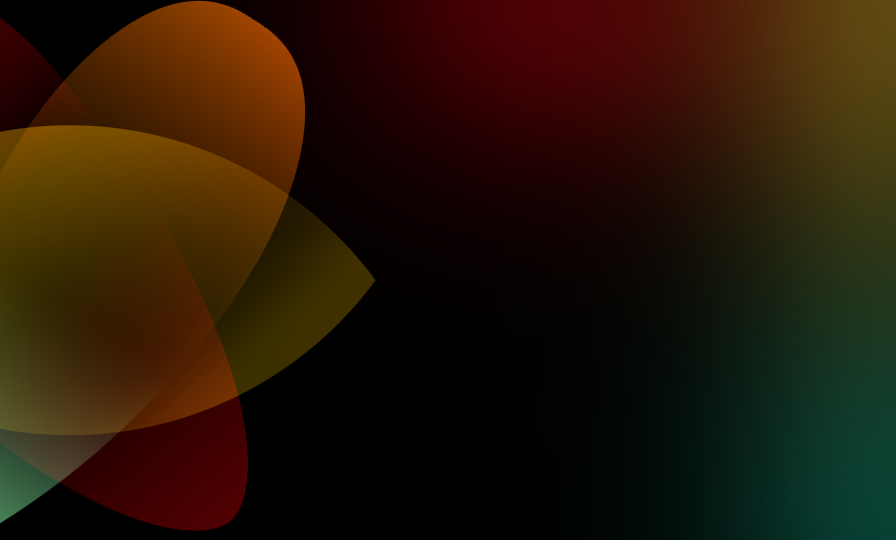
Reproduce this background procedurally as a Shadertoy shader.

```glsl
const vec2 CANVAS = vec2(1.67, 1.0);

// Backdrop glows
const vec3 CRIMSON = vec3(0.30, 0.0, 0.015);
const vec3 OCHRE = vec3(0.33, 0.28, 0.06);
const vec3 TEAL = vec3(0.02, 0.24, 0.20);

// Petal tints
const vec3 ORANGE = vec3(0.58, 0.27, 0.0);
const vec3 MINT = vec3(0.32, 0.56, 0.38);
const vec3 GOLD = vec3(0.33, 0.26, 0.0);
const vec3 OLIVE = vec3(0.24, 0.19, 0.0);
const vec3 RED = vec3(0.32, 0.0, 0.005);

// Petal placement: centre, and direction of the pointed end
const vec2 ORANGE_CENTRE = vec2(0.249, 0.613);
const vec2 ORANGE_AXIS = vec2(-0.545, -0.840);
const vec2 GOLD_CENTRE = vec2(0.130, 0.481);
const vec2 GOLD_AXIS = vec2(1.0, 0.0);
const vec2 RED_CENTRE = vec2(-0.111, 0.679);
const vec2 RED_AXIS = vec2(-0.643, 0.766);

float glow(vec2 p, vec2 centre, vec2 spread) {
    vec2 d = (p - centre) / spread;
    return exp(-dot(d, d));
}

// x runs toward the pointed end, y across the petal
vec2 petalSpace(vec2 p, vec2 centre, vec2 axis) {
    vec2 d = p - centre;
    return vec2(dot(d, axis), dot(d, vec2(-axis.y, axis.x)));
}

// Coverage of a petal with one round end and one lens-shaped point
float petal(vec2 q, float halfWidth, float roundLen, float roundPower, float pointLen) {
    float r = q.x / roundLen;
    float roundEdge = halfWidth * pow(max(1.0 - r * r, 0.0), roundPower);
    float radius = (pointLen * pointLen + halfWidth * halfWidth) / (2.0 * halfWidth);
    float pointEdge = sqrt(max(radius * radius - q.x * q.x, 0.0)) - radius + halfWidth;
    float inside = (q.x < 0.0 ? roundEdge : pointEdge) - abs(q.y);
    inside = min(inside, q.x < 0.0 ? roundLen + q.x : pointLen - q.x);
    return clamp(0.5 + inside / max(fwidth(inside), 1e-5), 0.0, 1.0);
}

float ramp(float from, float to, float x) {
    return clamp((x - from) / (to - from), 0.0, 1.0);
}

void mainImage(out vec4 fragColor, in vec2 fragCoord) {
    vec2 p = fragCoord / iResolution.xy * CANVAS;

    // Backdrop
    vec3 color = CRIMSON * glow(p, vec2(1.04, 1.0), vec2(0.42, 0.33));
    color += OCHRE * glow(p, CANVAS, vec2(0.33, 0.56));
    color += TEAL * glow(p, vec2(CANVAS.x, 0.04), vec2(0.35, 0.45));

    // Red petal, lit at both ends
    vec2 q = petalSpace(p, RED_CENTRE, RED_AXIS);
    float light = ramp(-0.3, -0.84, q.x) + 0.7 * smoothstep(-0.15, 0.15, q.x);
    color += RED * light * petal(q, 0.287, 0.841, 0.57, 0.565);

    // Orange petal, turning mint toward its point
    q = petalSpace(p, ORANGE_CENTRE, ORANGE_AXIS);
    vec3 tint = ORANGE * pow(ramp(0.26, -0.42, q.x), 1.6);
    tint += MINT * pow(ramp(0.2, 0.65, q.x), 1.5);
    color += tint * petal(q, 0.248, 0.417, 0.4, 0.815);

    // Gold petal, shaded on the diagonal
    q = petalSpace(p, GOLD_CENTRE, GOLD_AXIS);
    float diagonal = p.x + 1.0 - p.y;
    tint = mix(GOLD, GOLD * 0.36, smoothstep(0.2, 0.9, diagonal));
    tint = mix(tint, OLIVE, smoothstep(0.93, 1.18, diagonal));
    color += tint * petal(q, 0.287, 0.45, 0.5, 0.570);

    fragColor = vec4(color, 1.0);
}
```
